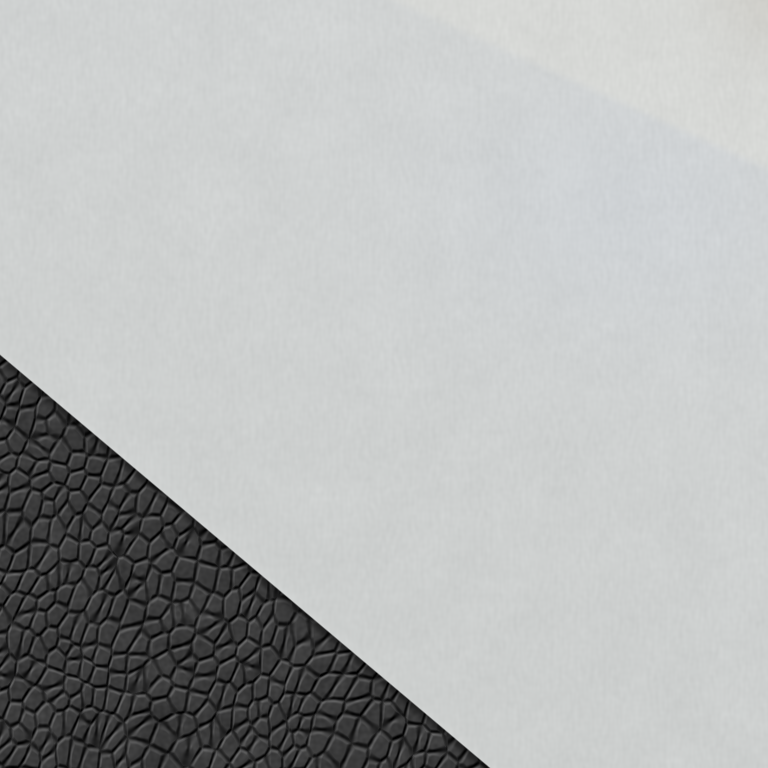
A Shadertoy shader for this texture:

```glsl
// A pale woven sheet lies over dark grained leather along a diagonal edge.
// The sheet is soft gradients, a faint fold and stretched gradient noise;
// the leather is warped Voronoi pebbles, lit by the slope of their height.

const vec2 EDGE_A = vec2(0.0, 0.538);      // sheet edge, left end
const vec2 EDGE_B = vec2(0.638, 0.0);      // sheet edge, lower end
const vec2 FOLD_A = vec2(0.508, 1.0);      // faint fold, top end
const vec2 FOLD_B = vec2(1.0, 0.778);      // faint fold, right end

const vec3 SHEET_LOW = vec3(0.792, 0.802, 0.797);
const vec3 SHEET_HIGH = vec3(0.818, 0.828, 0.827);
const vec3 SHEET_FOLD = vec3(0.842, 0.848, 0.838);
const vec3 COOL_TINT = vec3(-0.003, 0.002, 0.014);
const float WEAVE_AMOUNT = 0.020;
const float MOTTLE_AMOUNT = 0.014;

const vec3 LEATHER = vec3(0.232, 0.232, 0.233);
const vec2 PEBBLE_COUNT = vec2(50.0, 35.0); // pebbles across and up the canvas
const float PEBBLE_TILT = 0.32;
const float WARP_AMOUNT = 0.011;
const float CREASE_WIDTH = 0.34;
const float CREASE_DARK = 0.085;
const float RELIEF = 0.16;
const vec2 LIGHT_STEP = vec2(-0.0012, 0.0030);

vec2 hash2(vec2 p) {
    vec3 q = fract(p.xyx * vec3(0.1031, 0.1030, 0.0973));
    q += dot(q, q.yzx + 33.33);
    return fract((q.xx + q.yz) * q.zy);
}

float cornerSlope(vec2 cell, vec2 corner, vec2 f) {
    return dot(hash2(cell + corner) * 2.0 - 1.0, f - corner);
}

float gradientNoise(vec2 p) {
    vec2 cell = floor(p);
    vec2 f = fract(p);
    vec2 w = f * f * f * (f * (f * 6.0 - 15.0) + 10.0);
    float low = mix(cornerSlope(cell, vec2(0.0, 0.0), f),
                    cornerSlope(cell, vec2(1.0, 0.0), f), w.x);
    float high = mix(cornerSlope(cell, vec2(0.0, 1.0), f),
                     cornerSlope(cell, vec2(1.0, 1.0), f), w.x);
    return mix(low, high, w.y);
}

// Signed distance to the line a-b, positive on its upper right side
float lineDistance(vec2 p, vec2 a, vec2 b) {
    vec2 along = normalize(b - a);
    return dot(p - a, vec2(-along.y, along.x));
}

// Pebble height: 0 in the creases, 1 on the tops
float pebbleHeight(vec2 uv) {
    vec2 warp = vec2(gradientNoise(uv * 9.0), gradientNoise(uv * 9.0 + 41.0));
    uv += WARP_AMOUNT * 2.0 * warp;
    float c = cos(PEBBLE_TILT), s = sin(PEBBLE_TILT);
    vec2 p = mat2(c, s, -s, c) * uv * PEBBLE_COUNT + 60.0;
    vec2 cell = floor(p);
    float nearest = 8.0, second = 8.0;
    for (int y = -1; y <= 1; y++) {
        for (int x = -1; x <= 1; x++) {
            vec2 id = cell + vec2(x, y);
            float d = length(id + 0.1 + 0.8 * hash2(id) - p);
            second = min(second, max(nearest, d));
            nearest = min(nearest, d);
        }
    }
    return smoothstep(0.0, CREASE_WIDTH, second - nearest);
}

vec3 leatherColor(vec2 uv, float edge) {
    float height = pebbleHeight(uv);
    float slope = height - pebbleHeight(uv + LIGHT_STEP);
    float tone = RELIEF * slope - CREASE_DARK * (1.0 - height);
    tone += 0.045 * gradientNoise(uv * 22.0) + 0.05 * gradientNoise(uv * 140.0);
    vec3 color = LEATHER + tone;
    // Contact shadow under the sheet
    return color * mix(0.55, 1.0, smoothstep(0.0, 0.014, -edge));
}

vec3 sheetColor(vec2 uv, float edge) {
    // Broad light, brightest toward the top and right
    float light = smoothstep(-0.1, 1.05, 0.75 * uv.y + 0.35 * uv.x);
    vec3 color = mix(SHEET_LOW, SHEET_HIGH, light);
    vec2 glow = (uv - vec2(0.82, 0.73)) / vec2(0.26, 0.17);
    color += COOL_TINT * exp(-dot(glow, glow));

    // Paler layer beyond the fold
    float fold = lineDistance(uv, FOLD_A, FOLD_B);
    color = mix(color, SHEET_FOLD, smoothstep(-0.006, 0.010, fold));
    vec2 corner = (uv - vec2(1.02, 1.02)) / 0.09;
    color -= vec3(0.035, 0.045, 0.055) * exp(-dot(corner, corner));

    // Upright threads and cloudy mottling
    float weave = gradientNoise(uv * vec2(190.0, 65.0))
                + 0.6 * gradientNoise(uv * vec2(110.0, 150.0) + 17.0);
    float mottle = gradientNoise(uv * 13.0) + 0.7 * gradientNoise(uv * 38.0 + 9.0);
    color += WEAVE_AMOUNT * weave + MOTTLE_AMOUNT * mottle;

    // Thin bright rim along the cut
    return color + 0.025 * exp(-max(edge, 0.0) / 0.004);
}

void mainImage(out vec4 fragColor, in vec2 fragCoord) {
    vec2 uv = fragCoord / iResolution.xy;
    float pixel = 1.0 / iResolution.y;
    float edge = lineDistance(uv, EDGE_A, EDGE_B);
    float cover = smoothstep(-pixel, pixel, edge);
    vec3 color = mix(leatherColor(uv, edge), sheetColor(uv, edge), cover);
    fragColor = vec4(clamp(color, 0.0, 1.0), 1.0);
}
```
